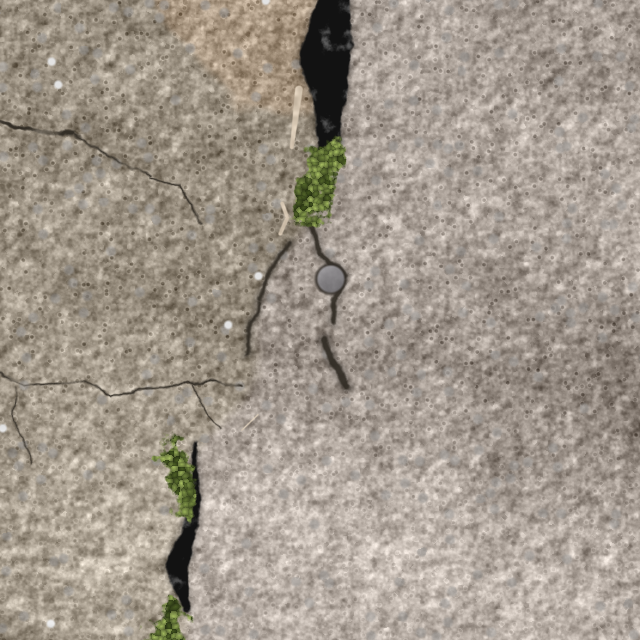
Reproduce this texture procedurally as a WebGL 1 fragment shader.

```glsl
precision highp float;
// Weathered concrete slabs split by dark cracks, with moss, straw and a pebble.
uniform vec2 u_resolution;

float hash(vec2 p) { return fract(sin(dot(p, vec2(127.1, 311.7))) * 43758.547); }

float noise(vec2 p) {
  vec2 i = floor(p), f = fract(p);
  f = f * f * (3. - 2. * f);
  return mix(mix(hash(i), hash(i + vec2(1, 0)), f.x),
             mix(hash(i + vec2(0, 1)), hash(i + 1.), f.x), f.y);
}

float fbm(vec2 p) {
  float sum = 0., amp = .533;
  for (int i = 0; i < 4; i++) {
    sum += amp * noise(p);
    p = mat2(1.6, 1.2, -1.2, 1.6) * p + 7.3;
    amp *= .5;
  }
  return sum;
}

// Nearest scattered grain: x = distance, y = random id
vec2 grains(vec2 p) {
  vec2 best = vec2(9, 0);
  for (int y = -1; y <= 1; y++) for (int x = -1; x <= 1; x++) {
    vec2 c = floor(p) + vec2(x, y);
    float d = length(p - c - .15 - .7 * vec2(hash(c), hash(c + 41.3)));
    if (d < best.x) best = vec2(d, hash(c + 17.9));
  }
  return best;
}

// Distance to a segment from s.xy to s.zw, tapering from radius ra to rb
float taper(vec2 p, vec4 s, float ra, float rb) {
  vec2 ab = s.zw - s.xy;
  float t = clamp(dot(p - s.xy, ab) / dot(ab, ab), 0., 1.);
  return length(p - s.xy - ab * t) - mix(ra, rb, t);
}

// Two joined segments of one width
float bend(vec2 p, vec4 s, vec2 end, float r) {
  return min(taper(p, s, r, r), taper(p, vec4(s.zw, end), r, r));
}

float fill(float d, float soft) { return 1. - smoothstep(-soft, soft, d); }

float deepGaps(vec2 p) {
  float d = taper(p, vec4(.525, 1.02, .509, .91), .022, .041);
  d = min(d, taper(p, vec4(.509, .91, .515, .84), .041, .025));
  d = min(d, taper(p, vec4(.515, .84, .512, .77), .025, .016));
  d = min(d, taper(p, vec4(.303, .305, .306, .232), .003, .006));
  d = min(d, taper(p, vec4(.306, .232, .297, .173), .006, .01));
  d = min(d, taper(p, vec4(.297, .173, .275, .115), .01, .017));
  return min(d, taper(p, vec4(.275, .115, .289, .05), .017, .007));
}

float centerCracks(vec2 p) {
  float d = bend(p, vec4(.452, .622, .423, .577), vec2(.406, .53), .003);
  d = min(d, bend(p, vec4(.406, .525, .394, .499), vec2(.387, .447), .0025));
  d = min(d, bend(p, vec4(.484, .648, .501, .603), vec2(.536, .57), .004));
  d = min(d, bend(p, vec4(.536, .56, .522, .53), vec2(.519, .497), .004));
  return min(d, bend(p, vec4(.508, .466, .521, .427), vec2(.543, .395), .005));
}

float leftCracks(vec2 p) {
  float d = bend(p, vec4(-.01, .812, .055, .796), vec2(.115, .792), .003);
  d = min(d, bend(p, vec4(.115, .792, .17, .757), vec2(.235, .723), .0015));
  d = min(d, bend(p, vec4(.235, .72, .282, .711), vec2(.315, .65), .0014));
  d = min(d, bend(p, vec4(-.01, .42, .04, .398), vec2(.13, .404), .0013));
  d = min(d, bend(p, vec4(.13, .404, .17, .381), vec2(.286, .401), .0015));
  d = min(d, bend(p, vec4(.286, .401, .33, .404), vec2(.38, .398), .0018));
  d = min(d, bend(p, vec4(.026, .395, .02, .35), vec2(.05, .277), .001));
  return min(d, bend(p, vec4(.298, .4, .32, .36), vec2(.345, .33), .001));
}

vec3 concrete(vec2 p, float left) {
  float lower = 1. - smoothstep(.12, .48, p.y);
  vec3 col = mix(vec3(.66, .62, .585), vec3(.61, .57, .51), left) + .075 * lower;
  // Bare earthy patch and broad stains
  float edge = max(.235 - p.x + (1. - p.y) * .8, .83 - p.y);
  float bare = fill(edge + .03 * (fbm(p * 22.) - .5), .012);
  col = mix(col, vec3(.69, .61, .52), bare * left * .8);
  vec2 stain = (p - vec2(.95, .37)) * vec2(5, 7);
  col += .16 * (fbm(p * 9.) - .5) - .13 * exp(-dot(stain, stain));
  // Relief, grit and pits
  float relief = fbm(p * 75.) - fbm(p * 75. + vec2(-.35, .4));
  vec2 grit = grains(p * 105.), stone = grains(p * 42.);
  col += .32 * relief + .3 * (fbm(p * 58.) - .5) + .12 * (noise(p * 240.) - .5);
  col += (grit.y - .45) * .18 * fill(grit.x - .45, .2);
  col -= step(.9, grit.y) * fill(grit.x - .3, .15) * (.24 - .12 * lower);
  // Embedded stones and pale chips
  float embedded = step(.84, stone.y) * fill(stone.x - .32, .12);
  col = mix(col, vec3(.6, .59, .58) + .12 * relief, embedded * .6);
  vec2 chip = grains(p * 24. + 2.6);
  col = mix(col, vec3(.89), left * step(.95, chip.y) * fill(chip.x - .15, .06));
  // Brushed ridges on the lower left slab
  float ridge = noise(vec2(p.x * 12., p.y * 85. + 2. * noise(p * 14.)));
  return col + left * lower * .15 * (ridge - .5);
}

void main() {
  vec2 p = gl_FragCoord.xy / u_resolution;
  float soft = max(1. / u_resolution.y, .0012);
  vec2 q = p + .012 * (vec2(fbm(p * 45.), fbm(p * 45. + 31.)) - .5);
  float seam = .29 + .11 * smoothstep(.25, .42, p.y) + .12 * smoothstep(.5, .75, p.y);
  vec3 col = concrete(p, fill(q.x - seam, .015));
  // Cracks with shaded rims
  float gap = deepGaps(q), crack = centerCracks(q);
  col *= 1. - .25 * fill(min(gap, crack) - .004, .008);
  col = mix(col, vec3(.19, .17, .14), .9 * fill(crack, soft * 1.6));
  float broken = .5 + .5 * smoothstep(.3, .6, noise(p * 28.));
  col = mix(col, vec3(.2, .18, .15), broken * fill(leftCracks(q), soft * 1.4));
  col = mix(col, vec3(.07) + .3 * smoothstep(.55, .9, fbm(p * 55.)), fill(gap, soft * 1.6));
  // Rounded pebble
  vec2 r = p - vec2(.517, .564);
  float pebble = length(r) - .021;
  col = mix(col, vec3(.2, .18, .16), .8 * fill(pebble - .004, .003));
  col = mix(col, vec3(.47, .46, .47) + dot(r, vec2(-2, 3)) + .1 * fbm(p * 90.), fill(pebble, soft * 1.5));
  // Moss tufts made of small leaves
  float tuft = taper(p, vec4(.512, .75, .482, .675), .026, .024);
  tuft = min(tuft, taper(p, vec4(.272, .285, .29, .205), .026, .013));
  tuft = min(tuft, taper(p, vec4(.275, .045, .255, -.01), .019, .026));
  vec2 leaf = grains(q * 115.);
  vec3 green = mix(vec3(.22, .28, .1), vec3(.58, .66, .34), leaf.y) * (1.15 - .65 * leaf.x);
  col = mix(col, green, fill(tuft + .05 * (fbm(p * 60.) - .5), .005));
  // Dry straw
  float straw = taper(p, vec4(.467, .86, .456, .77), .006, .003);
  straw = min(straw, bend(p, vec4(.441, .682, .449, .66), vec2(.438, .635), .003));
  straw = min(straw, taper(p, vec4(.403, .352, .378, .328), .001, .001));
  col = mix(col, vec3(.76, .7, .62) + .15 * noise(p * 130.), fill(straw, soft));
  gl_FragColor = vec4(col, 1);
}
```
